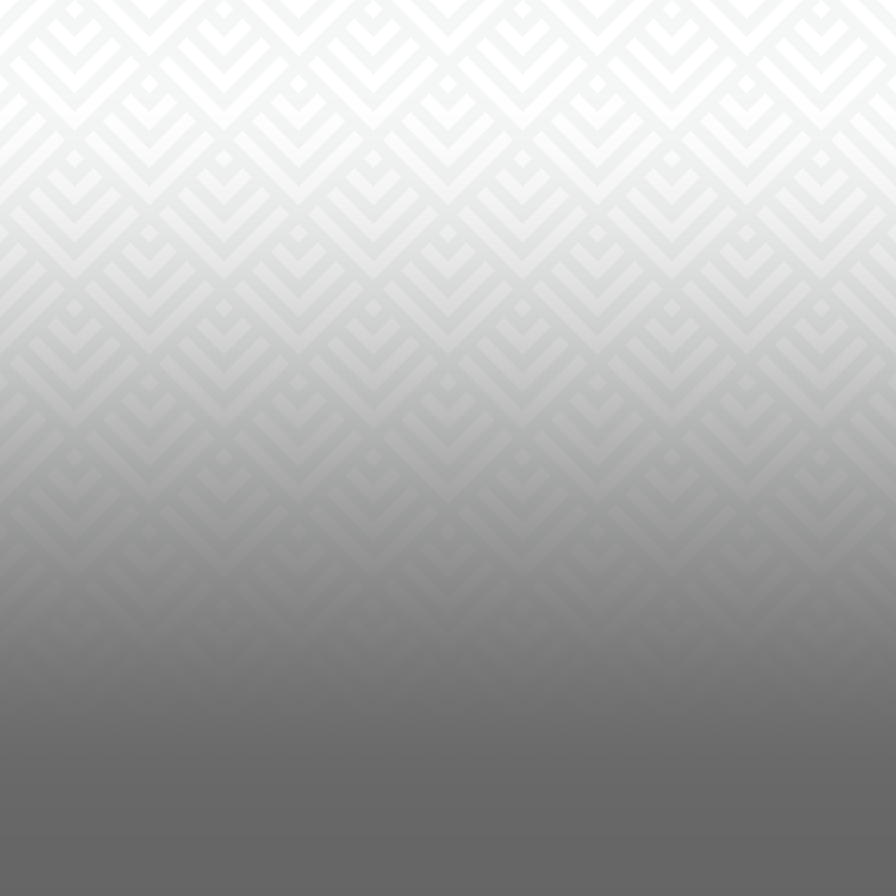
A WebGL 2 fragment shader for this background:

```glsl
#version 300 es
precision highp float;
// Nested chevron tiles in white, fading down into a plain grey.

uniform vec2 u_resolution;
out vec4 fragColor;

// Signed field of the light bands: positive inside a band.
// p is in tile units with y pointing down.
float chevronField(vec2 p) {
    // Diagonal cell axes, with a small margin so the band ends stay smooth
    vec2 cell = fract(vec2(p.y + p.x, p.y - p.x) + vec2(-0.5, 0.5) + 0.03) - 0.03;
    float ring = 4.0 * max(cell.x, cell.y);
    float band = 0.25 - abs(fract(ring + 0.25) - 0.5);
    return min(band, 4.0 * min(cell.x, cell.y));
}

void main() {
    vec2 uv = gl_FragCoord.xy / u_resolution;
    float down = 1.0 - uv.y;
    float tiles = 6.0;

    // Chevron mask, softened over about one pixel
    float soft = 4.0 * tiles / min(u_resolution.x, u_resolution.y);
    float light = smoothstep(-soft, soft, chevronField(vec2(uv.x, down) * tiles));

    // Vertical fade from white to grey
    float fade = 1.0 - smoothstep(0.08, 0.87, down);
    vec3 grey = vec3(mix(0.45, 0.398, smoothstep(0.6, 1.0, down)));
    vec3 color = mix(grey, vec3(1.0), fade);

    // Cool tint in the gaps between the bands
    vec3 gapShade = vec3(0.039, 0.031, 0.033);
    color -= gapShade * (1.0 - light) * pow(fade, 0.7);

    fragColor = vec4(color, 1.0);
}
```
